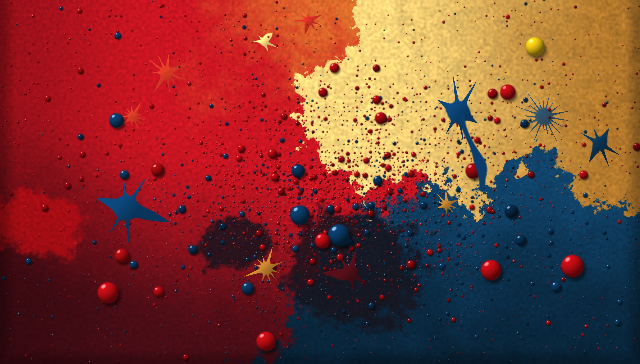
Write a Shadertoy shader that draws this background.

```glsl
#define RED vec3(.80, .08, .13)
#define MAROON vec3(.29, .05, .085)
#define ORANGE vec3(.88, .44, .17)
#define PALE_GOLD vec3(.98, .85, .49)
#define DEEP_GOLD vec3(.70, .47, .17)
#define BLUE vec3(.045, .19, .30)
#define INK vec3(.09, .075, .11)
#define GLOSS_RED vec3(.78, .05, .08)
#define GLOSS_BLUE vec3(.04, .24, .42)
#define RAGGED .24
#define DROP_LAYERS 6
#define PIXEL (1. / iResolution.y)

vec2 hash2(vec2 p) {
  p = vec2(dot(p, vec2(127.1, 311.7)), dot(p, vec2(269.5, 183.3)));
  return fract(sin(p) * 43758.5);
}

float gradientNoise(vec2 p) {
  vec2 i = floor(p), f = fract(p), u = f * f * (3. - 2. * f), e = vec2(1, 0);
  float a = dot(hash2(i) - .5, f);
  float b = dot(hash2(i + e) - .5, f - e);
  float c = dot(hash2(i + e.yx) - .5, f - e.yx);
  float d = dot(hash2(i + 1.) - .5, f - 1.);
  return 2. * mix(mix(a, b, u.x), mix(c, d, u.x), u.y);
}

float fbm(vec2 p) {
  float sum = 0., gain = .5;
  for (int i = 0; i < 5; i++) {
    sum += gain * gradientNoise(p);
    p = mat2(1.6, 1.2, -1.2, 1.6) * p + 7.3;
    gain *= .65;
  }
  return sum;
}

float bump(vec2 p, vec2 center, vec2 size) {
  vec2 q = (p - center) / size;
  return exp(-dot(q, q));
}

float inside(float d) {
  return 1. - smoothstep(-PIXEL, PIXEL, d);
}

// Glossy bead with a soft shadow to the lower right
void drop(inout vec3 col, vec2 q, float r, vec3 tint) {
  vec2 n = q / r;
  col *= .5 + .5 * smoothstep(.7, 1.25, length(n - vec2(.25, -.35)));
  float lit = dot(vec3(n, sqrt(max(0., 1. - dot(n, n)))), vec3(-.45, .6, .66));
  vec3 bead = tint * (.45 + .65 * max(lit, 0.)) + .5 * smoothstep(.95, .995, lit);
  col = mix(col, bead, inside(length(q) - r));
}

// Body with uneven pointed arms
void splat(inout vec3 col, vec2 q, float r, float arms, vec3 tint, float alpha) {
  float angle = atan(q.y, q.x);
  float turn = angle / 6.2832 * arms + .25 + .3 * sin(2. * angle + 40. * r);
  float id = mod(floor(turn + .5), arms);
  float reach = .4 + .7 * hash2(vec2(id, arms + r * 90.)).x;
  float thin = 4. + 100. * r;
  float edge = r * (.38 + reach * exp(-thin * abs(fract(turn + .5) - .5)));
  float sheen = .85 + .35 * smoothstep(-.6, .6, (q.y - q.x) / r);
  col = mix(col, tint * sheen, inside(length(q) - edge) * alpha);
}

// Beads on jittered grids, crowded round the middle
void scatter(inout vec3 col, vec2 p) {
  for (int i = 0; i < DROP_LAYERS; i++) {
    float size = .0125 * pow(1.58, float(i)), shift = 17. * float(i);
    vec2 g = p / size + shift, id = floor(g);
    vec2 pick = hash2(id + 3.7), kind = hash2(id + 41.3);
    vec2 center = id + .27 + .46 * hash2(id), at = (center - shift) * size;
    float crowd = bump(at, vec2(.96, .46), vec2(.38, .24));
    float chance = .05 + .8 * crowd * (1. + 1.5 * gradientNoise(at * 9.));
    float blueShare = mix(.5, .2, smoothstep(.3, .65, at.y));
    vec3 tint = kind.x < blueShare ? GLOSS_BLUE : GLOSS_RED;
    if (pick.x < chance)
      drop(col, (g - center) * size, size * (.07 + .12 * pick.y * pick.y), tint * (.65 + .35 * kind.y));
  }
}

vec3 ground(vec2 p) {
  float n = fbm(p * 5.), fine = fbm(p * 24. + 9.);
  float rough = RAGGED * n + .15 * fine;

  // Red field, orange above and maroon below
  float light = smoothstep(.1, .68, p.y + .25 * (p.x - .3) + .4 * rough);
  vec3 col = mix(MAROON, RED, light) * (.76 + .24 * smoothstep(0., .45, p.x));
  float warm = smoothstep(.48, .92, p.x + rough) * smoothstep(.66, .95, p.y + rough);
  col = mix(col, ORANGE, warm);
  float stain = bump(p, vec2(.1, .39), vec2(.17, .11)) + 3. * rough;
  col = mix(col, GLOSS_RED * .93, .75 * smoothstep(.4, .65, stain));

  // Blue field and ink pools
  vec3 blue = BLUE * (.75 + .7 * smoothstep(0., .6, p.y) + .4 * n);
  col = mix(col, blue, smoothstep(-.03, .03, p.x - .68 - .78 * p.y + 1.6 * rough));
  float ink = max(bump(p, vec2(.98, .26), vec2(.23, .19)), bump(p, vec2(.66, .34), vec2(.12, .09)));
  col = mix(col, INK, .85 * smoothstep(.42, .62, ink + 3. * rough));

  // Gold field
  float left = .98 + .12 * smoothstep(.75, .92, p.y) - .13 * smoothstep(.46, .62, p.y);
  float low = .47 + .1 * bump(p, vec2(1.47, p.y), vec2(.09, 1)) - .04 * smoothstep(1.5, 1.75, p.x);
  float gold = min(p.x - left, p.y - low) + rough;
  vec3 metal = mix(PALE_GOLD, DEEP_GOLD, smoothstep(1., 1.72, p.x + .5 * rough));
  col = mix(col, metal * (1. + .25 * fine), smoothstep(-.006, .008, gold));
  return col * (1. + .2 * gradientNoise(p * 110.));
}

void mainImage(out vec4 fragColor, in vec2 fragCoord) {
  vec2 p = fragCoord / iResolution.y;
  vec3 col = ground(p);

  // Flat stars
  splat(col, p - vec2(.457, .80), .045, 9., ORANGE, .4);
  splat(col, p - vec2(.365, .68), .034, 11., ORANGE, .4);
  splat(col, p - vec2(.849, .943), .03, 7., RED, .7);
  splat(col, p - vec2(.726, .886), .029, 5., PALE_GOLD, 1.);
  splat(col, p - vec2(1.495, .68), .06, 19., GLOSS_BLUE, .8);
  scatter(col, p);

  // Wet splashes and the long drip
  splat(col, p - vec2(.731, .263), .045, 10., DEEP_GOLD, 1.);
  splat(col, p - vec2(1.226, .438), .03, 8., DEEP_GOLD, 1.);
  splat(col, p - vec2(.961, .251), .055, 5., MAROON, 1.);
  splat(col, p - vec2(.347, .429), .09, 6., GLOSS_BLUE, 1.);
  splat(col, p - vec2(1.26, .692), .08, 6., GLOSS_BLUE, 1.);
  splat(col, p - vec2(1.648, .605), .05, 6., BLUE, 1.);
  float fall = clamp((.68 - p.y) / .2, 0., 1.);
  vec2 spine = vec2(1.27 + .055 * smoothstep(0., .8, fall), .68 - .2 * fall);
  float width = .007 + .009 * bump(vec2(fall), vec2(.65), vec2(.25));
  col = mix(col, GLOSS_BLUE, inside(length(p - spine) - width));

  // Largest beads
  drop(col, p - vec2(1.47, .872), .026, vec3(.98, .8, .08));
  drop(col, p - vec2(.931, .354), .03, GLOSS_BLUE);
  drop(col, p - vec2(.824, .409), .027, GLOSS_BLUE);
  drop(col, p - vec2(.32, .669), .02, GLOSS_BLUE);
  drop(col, p - vec2(.886, .338), .021, GLOSS_RED);
  drop(col, p - vec2(1.573, .269), .031, GLOSS_RED);
  drop(col, p - vec2(1.349, .258), .028, GLOSS_RED);
  drop(col, p - vec2(.297, .196), .029, GLOSS_RED);
  drop(col, p - vec2(.731, .062), .027, GLOSS_RED);
  drop(col, p - vec2(1.395, .747), .021, GLOSS_RED);

  // Darkened rim
  float rim = min(min(p.x, iResolution.x / iResolution.y - p.x), p.y);
  col *= .72 + .28 * smoothstep(0., .05, rim);
  fragColor = vec4(clamp(col, 0., 1.), 1);
}
```
